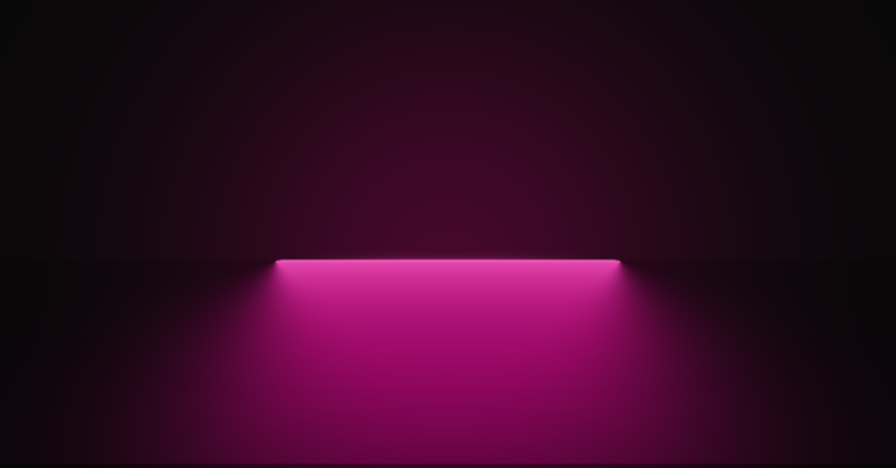
This background is drawn by a Shadertoy shader. Its source:

```glsl
#define LAMP_HEIGHT 0.443
#define LAMP_HALF_WIDTH 0.368
#define HAZE_RADIUS 0.56
#define BEAM_FADE 2.5
#define HOT_DEPTH 0.075
#define RIM_THICKNESS 0.003
#define FLOOR_HEIGHT 0.009

const vec3 NIGHT = vec3(0.030, 0.030, 0.030);
const vec3 HAZE = vec3(0.235, 0.002, 0.135);
const vec3 MAGENTA = vec3(0.660, 0.022, 0.430);
const vec3 HOT_PINK = vec3(0.250, 0.270, 0.270);
const vec3 RIM = vec3(0.960, 0.420, 0.770);

// Soft angular sweep around a lamp tip, dark outward and bright inward
float tipSweep(vec2 fromTip) {
    float angle = atan(max(-fromTip.y, 0.0), -fromTip.x + 1e-5);
    return smoothstep(0.1, 2.6, angle);
}

float segmentDistance(vec2 p, float halfWidth) {
    return length(vec2(max(abs(p.x) - halfWidth, 0.0), p.y));
}

void mainImage(out vec4 fragColor, in vec2 fragCoord) {
    vec2 p = vec2(fragCoord.x - 0.5 * iResolution.x, fragCoord.y) / iResolution.y;
    p.y -= LAMP_HEIGHT;
    float pixel = 1.0 / iResolution.y;
    float below = smoothstep(0.7 * pixel, -0.7 * pixel, p.y);
    float depth = max(-p.y, 0.0);

    // Wide haze behind the lamp
    float haze = exp(-dot(p, p) / (HAZE_RADIUS * HAZE_RADIUS));
    vec3 color = NIGHT + HAZE * haze;

    // Downward beam bounded by both tips
    vec2 tip = vec2(LAMP_HALF_WIDTH, 0.0);
    float beam = tipSweep(p + tip) * tipSweep(vec2(-p.x, p.y) + tip);
    float reach = segmentDistance(p, LAMP_HALF_WIDTH);
    float fade = exp(-BEAM_FADE * reach * reach);
    float hot = beam * beam * exp(-depth / HOT_DEPTH);
    vec3 lit = mix(color * 0.85, MAGENTA * fade, beam)
             + MAGENTA * fade * beam * (1.0 - beam) * 0.25
             + HOT_PINK * hot;
    color = mix(color, lit, below);

    // Thin bright rim and the faint bulge of light above it
    float span = clamp(1.0 - abs(p.x) / LAMP_HALF_WIDTH, 0.0, 1.0);
    float bulge = smoothstep(0.0, 0.8, span) * exp(-max(p.y, 0.0) / 0.006);
    color += vec3(0.30, 0.09, 0.22) * bulge * (1.0 - below);
    float rim = smoothstep(RIM_THICKNESS + pixel, 0.0, abs(p.y))
              * smoothstep(0.0, 0.04, span);
    color = mix(color, RIM, 0.7 * rim);

    // Dim strip along the floor
    float floorEdge = FLOOR_HEIGHT - LAMP_HEIGHT;
    color *= mix(0.6, 1.0, smoothstep(floorEdge - pixel, floorEdge + pixel, p.y));

    fragColor = vec4(clamp(color, 0.0, 1.0), 1.0);
}
```
